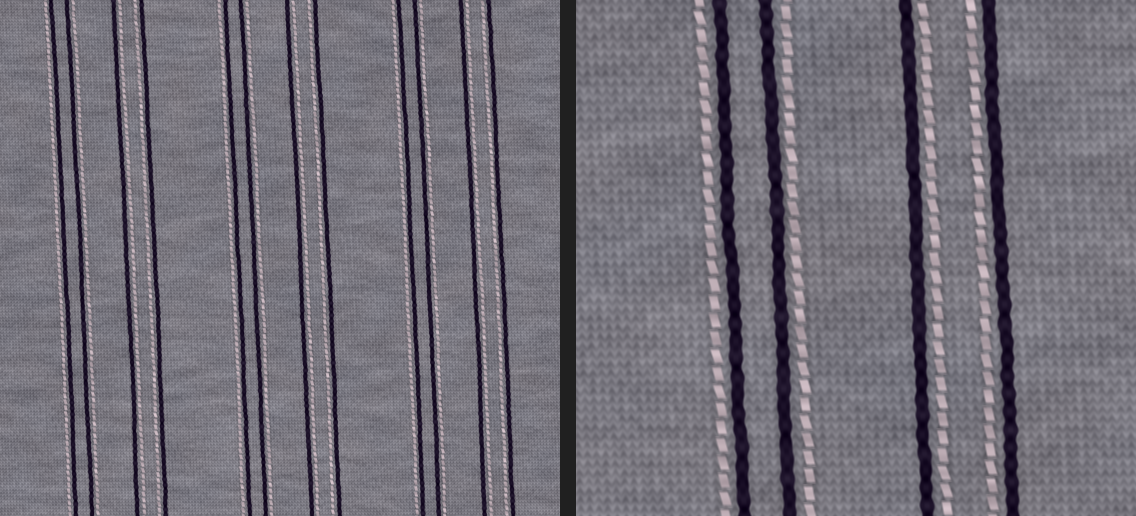
Left: the whole. Right: its middle third, enlarged.
Write a WebGL 1 fragment shader that draws this texture.

```glsl
precision highp float;
// Grey knitted jersey with three leaning groups of dark and dashed pale pinstripes.

uniform vec2 u_resolution;

// Lengths are fractions of the canvas width.
#define REPEAT 0.310          // width of one stripe group and its gap
#define FIRST_GROUP 0.082     // left edge of the first group at the top
#define LEAN vec2(0.053, -0.009) // linear and curved drift from top to bottom
#define PAIR_CENTRES vec2(0.0238, 0.1452)
#define INNER 0.0141          // thread offsets from the centre of a pair
#define OUTER 0.0250
#define DARK_HALF 0.0039      // half widths of the threads
#define PALE_HALF 0.0026
#define STITCH 0.0106         // length of one dash
#define KNIT 0.0054           // size of one knit loop
#define CLOTH vec3(0.475, 0.467, 0.500)

const float TAU = 6.2831853;
const vec3 DARK_THREAD = vec3(0.095, 0.055, 0.145);
const vec3 PALE_THREAD = vec3(0.76, 0.69, 0.72);

vec2 gradientAt(vec2 cell) {
    float angle = TAU * fract(sin(dot(cell, vec2(127.1, 311.7))) * 43758.55);
    return vec2(cos(angle), sin(angle));
}

float noise(vec2 p) {
    vec2 i = floor(p), f = fract(p);
    vec2 s = f * f * f * (f * (f * 6.0 - 15.0) + 10.0);
    float a = dot(gradientAt(i), f);
    float b = dot(gradientAt(i + vec2(1, 0)), f - vec2(1, 0));
    float c = dot(gradientAt(i + vec2(0, 1)), f - vec2(0, 1));
    float d = dot(gradientAt(i + vec2(1, 1)), f - vec2(1, 1));
    return mix(mix(a, b, s.x), mix(c, d, s.x), s.y);
}

// Coverage of a band with the given half width
float band(float dist, float halfWidth, float soft) {
    return 1.0 - smoothstep(halfWidth - soft, halfWidth + soft, abs(dist));
}

// Knit loops, horizontal creases and fibre grain
vec3 fabric(vec2 p, vec2 q, float pixel) {
    vec2 loopPos = TAU * q / KNIT;
    float wale = cos(loopPos.x);
    float course = cos(loopPos.y + 1.3 * wale);
    float knit = (0.45 * wale + 0.55 * course) * (1.0 - smoothstep(0.4, 0.7, pixel / KNIT));
    vec2 bent = p + vec2(0.0, 0.012 * noise(p * 9.0));
    float crease = noise(bent * vec2(11.0, 48.0)) + 0.6 * noise(bent * vec2(27.0, 95.0) + 7.3);
    float grain = noise(q * vec2(190.0, 150.0) + 3.7);
    float cloud = noise(p * 3.1 + 5.2);
    float tone = 0.055 * knit + 0.065 * crease + 0.075 * grain + 0.025 * cloud;
    vec3 tint = vec3(0.010, 0.0, -0.008) * noise(p * 14.0 + 21.0);
    return CLOTH + tone + tint;
}

// Lay one thread over the cloth; each has its own wobble and wear
vec3 addThread(vec3 cloth, float dist, float y, float seed, float isDark, float pixel) {
    dist += 0.0022 * noise(vec2(y * 7.0, seed)) + 0.0014 * noise(vec2(y * 55.0, seed + 0.4));
    float along = fract(y / STITCH + seed * 0.37) - 0.5;
    float wear = noise(vec2(y * 130.0, seed + 0.7));
    float soft = max(pixel * 0.8, 0.0009);

    // Rope-like dark thread
    float twist = cos(TAU * along);
    float darkMask = band(dist, DARK_HALF * (0.95 + 0.10 * twist + 0.25 * wear), soft);
    vec3 darkColour = DARK_THREAD + 0.035 * twist * band(dist, 0.0015, soft) + 0.08 * wear;

    // Slanted pale dashes separated by a shallow dip
    float slanted = dist + along * 0.0022;
    float dash = band(along * STITCH, STITCH * 0.36, soft * 1.2);
    float paleMask = band(slanted, PALE_HALF, soft) * mix(0.22, 0.92 + 0.25 * wear, dash);
    vec3 paleColour = PALE_THREAD + 0.14 * wear;

    cloth *= 1.0 - 0.12 * band(dist, 0.0045, 0.003);
    return mix(cloth, mix(paleColour, darkColour, isDark), mix(paleMask, darkMask, isDark));
}

void main() {
    float pixel = 1.0 / u_resolution.x;
    vec2 p = gl_FragCoord.xy * pixel;
    float down = 1.0 - gl_FragCoord.y / u_resolution.y;

    // Straighten the lean so the stripes become vertical
    vec2 q = vec2(p.x - down * (LEAN.x + LEAN.y * down), p.y);
    vec3 colour = fabric(p, q, pixel);

    // Centre each group in its repeat
    float margin = 0.5 * (REPEAT - PAIR_CENTRES.x - PAIR_CENTRES.y);
    float column = (q.x - FIRST_GROUP + margin) / REPEAT;
    float group = floor(column);
    float x = fract(column) * REPEAT - margin;

    // First pair is dark inside, second is dark outside
    for (int i = 0; i < 8; i++) {
        float k = float(i);
        float second = step(4.0, k);
        float outer = mod(k, 2.0);
        float side = mod(floor(k * 0.5), 2.0) * 2.0 - 1.0;
        float centre = mix(PAIR_CENTRES.x, PAIR_CENTRES.y, second);
        float isDark = abs(second + outer - 1.0);
        float dist = x - centre - side * mix(INNER, OUTER, outer);
        colour = addThread(colour, dist, p.y, group * 17.0 + k * 2.3 + 1.1, isDark, pixel);
    }
    gl_FragColor = vec4(clamp(colour, 0.0, 1.0), 1.0);
}
```
